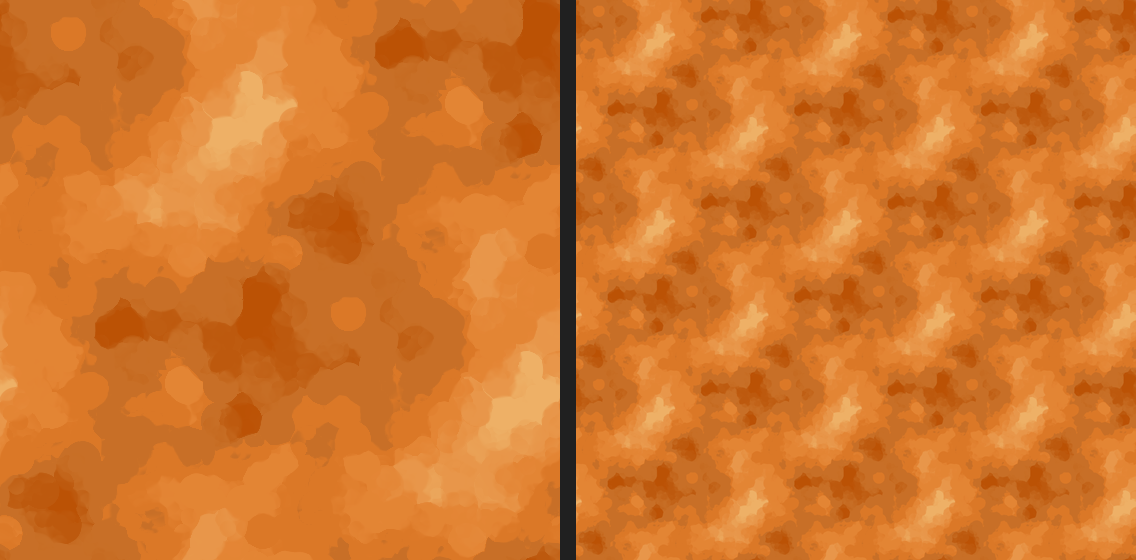
Left: one tile. Right: repeated 3 by 3.
Reproduce this texture procedurally as a WebGL 2 fragment shader.

```glsl
#version 300 es
precision highp float;

#define MAX_WAVE 14
#define WAVE_GAIN 1.2
#define WAVE_FALLOFF 1.7
#define CONTRAST 1.2
#define COARSE_CELLS 30.0
#define FINE_CELLS 64.0
#define SPOT_PULL 0.8
#define SPOT_JITTER 0.3
#define SEED 7.0

uniform vec2 u_resolution;
out vec4 fragColor;

const float TAU = 6.2831853;

vec3 hash3(vec2 cell, float seed) {
    vec3 p = fract((cell.xyx + seed) * vec3(0.1031, 0.1030, 0.0973));
    p += dot(p, p.yxz + 33.33);
    return fract((p.xxy + p.yzz) * p.zyx);
}

// Wraps a cell index on a half-drop repeat of the tile.
vec2 wrapCell(vec2 cell, float cells) {
    float halfCells = 0.5 * cells;
    float n = floor(cell.x / halfCells);
    return vec2(cell.x - n * halfCells, mod(cell.y - n * halfCells, cells));
}

// Overlapping round spots: xy = pull toward the top spot, z = its tone offset.
vec3 spots(vec2 uv, float cells) {
    vec2 p = uv * cells;
    vec2 base = floor(p);
    vec3 sum = vec3(0.0);
    float total = 0.01;
    for (int y = -1; y <= 1; y++) {
        for (int x = -1; x <= 1; x++) {
            vec2 cell = base + vec2(x, y);
            vec2 id = wrapCell(cell, cells);
            vec3 rnd = hash3(id, cells + SEED);
            float priority = hash3(id, cells + SEED + 19.0).x;
            vec2 toSite = cell + rnd.xy - p;
            float weight = exp(8.0 * priority) * (1.0 - smoothstep(0.65, 1.0, length(toSite)));
            sum += weight * vec3(toSite / cells, rnd.z - 0.5);
            total += weight;
        }
    }
    return sum / total;
}

// Cloud field of whole-number waves; even index sums keep the half-drop repeat.
float clouds(vec2 uv) {
    vec2 a = TAU * uv;
    float sum = 0.79 * cos(a.x - a.y - 3.69) + 0.34 * cos(a.x + a.y - 1.97);
    for (int i = 0; i <= MAX_WAVE; i++) {
        for (int j = -MAX_WAVE; j <= MAX_WAVE; j++) {
            int k2 = i * i + j * j;
            bool mirrored = i == 0 && j < 0;
            if (mirrored || ((i + j) & 1) == 1 || k2 < 3 || k2 > MAX_WAVE * MAX_WAVE) continue;
            vec2 wave = vec2(i, j);
            float phase = TAU * hash3(wave + 40.0, SEED).x;
            sum += WAVE_GAIN * pow(float(k2), -0.5 * WAVE_FALLOFF) * cos(dot(wave, a) + phase);
        }
    }
    return sum;
}

// Soft blends between tones, with one crisp border between brown and orange.
vec3 palette(float tone, float edge) {
    vec3 color = vec3(0.735, 0.32, 0.02);
    color = mix(color, vec3(0.742, 0.35, 0.055), smoothstep(-2.1, -1.7, tone));
    color = mix(color, vec3(0.785, 0.437, 0.152), smoothstep(-1.6, -1.0, tone));
    color = mix(color, vec3(0.86, 0.47, 0.152), smoothstep(-0.2 - edge, -0.2 + edge, tone));
    color = mix(color, vec3(0.892, 0.52, 0.205), smoothstep(0.28, 0.62, tone));
    color = mix(color, vec3(0.91, 0.59, 0.29), smoothstep(0.95, 1.5, tone));
    return mix(color, vec3(0.932, 0.69, 0.40), smoothstep(1.65, 2.3, tone));
}

void main() {
    vec2 uv = gl_FragCoord.xy / u_resolution;
    vec3 coarse = spots(uv, COARSE_CELLS);
    vec3 fine = spots(uv, FINE_CELLS);
    vec2 pulled = uv + SPOT_PULL * (coarse.xy + 0.6 * fine.xy);
    float tone = CONTRAST * clouds(pulled) + SPOT_JITTER * (coarse.z + 0.5 * fine.z);
    float edge = clamp(fwidth(tone), 0.03, 0.12);
    fragColor = vec4(palette(tone, edge), 1.0);
}
```
